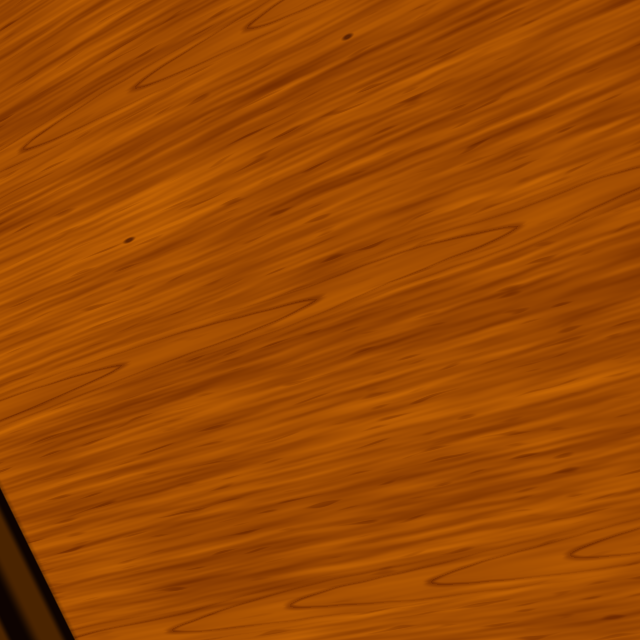
Give the GLSL for this texture, as a Shadertoy shader.

```glsl
// Polished orange-brown wood: grain lines fan out from shallow to steep, made of
// stretched gradient noise, with three rows of pointed cathedral figures,
// a few dark flecks and a dark rail across the lower left corner.

vec2 hash2(vec2 cell) {
    vec2 k = vec2(dot(cell, vec2(127.1, 311.7)), dot(cell, vec2(269.5, 183.3)));
    return fract(sin(k) * 43758.55);
}

float gradientNoise(vec2 p) {
    vec2 i = floor(p), f = p - i;
    vec2 u = f * f * f * (f * (f * 6.0 - 15.0) + 10.0);
    vec2 e = vec2(0.0, 1.0);
    float a = dot(hash2(i) * 2.0 - 1.0, f);
    float b = dot(hash2(i + e.yx) * 2.0 - 1.0, f - e.yx);
    float c = dot(hash2(i + e.xy) * 2.0 - 1.0, f - e.xy);
    float d = dot(hash2(i + e.yy) * 2.0 - 1.0, f - e.yy);
    return mix(mix(a, b, u.x), mix(c, d, u.x), u.y);
}

// Streaks from broad bands to fine fibres; g.x runs along the grain, g.y across
float grainStreaks(vec2 g) {
    float tone = 1.7 * gradientNoise(g * vec2(1.2, 9.0));
    tone += 2.3 * gradientNoise(g * vec2(1.6, 42.0) + 17.0);
    tone += 2.9 * gradientNoise(g * vec2(3.5, 95.0) + 41.0);
    tone += 2.3 * gradientNoise(g * vec2(8.0, 180.0) + 73.0);
    float pores = gradientNoise(g * vec2(15.0, 150.0) + 97.0);
    return tone - 1.6 * smoothstep(0.22, 0.5, pores);
}

// One row of nested pointed arches: x = plain wood mask, y = dark line, z = shading
vec3 cathedral(vec2 g, float axis, float start, float spacing, float opening) {
    float across = g.y - axis + 0.008 * gradientNoise(vec2(g.x * 5.0, axis * 30.0));
    float along = g.x - start + 0.05 * gradientNoise(vec2(g.x * 4.0, axis * 50.0 + 9.0));
    float bend = spacing / 0.0004;
    float ring = (opening * along - bend * across * across) / spacing;
    float gap = abs(ring - round(ring)) * spacing;
    float width = 0.011 + 0.0026 * 2.0 * bend * abs(across);
    float mask = exp(-pow(across / 0.021, 2.0));
    return vec3(mask, mask * smoothstep(width, 0.0, gap), mask * (fract(ring) - 0.4));
}

// Sparse short dark marks lying along the grain
float flecks(vec2 g) {
    vec2 p = g * vec2(4.0, 5.0);
    vec2 cell = floor(p);
    vec2 offset = (p - cell - 0.3 - 0.4 * hash2(cell + 5.0)) / vec2(4.0, 5.0);
    float shape = length(offset / vec2(0.012, 0.0045));
    return step(0.86, hash2(cell + 31.0).x) * smoothstep(1.1, 0.3, shape);
}

// Rail profile by depth behind its edge: shadow, brown face, groove, brown face
vec3 railColor(float depth) {
    float face = smoothstep(0.009, 0.022, depth) * smoothstep(0.068, 0.045, depth);
    face += smoothstep(0.086, 0.098, depth);
    return mix(vec3(0.05, 0.012, 0.004), vec3(0.29, 0.14, 0.005), face);
}

void mainImage(out vec4 fragColor, in vec2 fragCoord) {
    vec2 p = fragCoord / iResolution.xy;
    float pixel = 1.0 / iResolution.y;

    // Fan coordinates: every grain line starts at its own height on the left edge
    float height = (p.y - 0.2 * p.x) / (1.0 + 0.45 * p.x);
    vec2 g = vec2(p.x + 0.3 * p.y, height);
    g.y += 0.006 * gradientNoise(p * 3.0) + 0.0012 * gradientNoise(p * 22.0);

    float tone = grainStreaks(g);

    // Cathedral rows calm the streaks and draw their own dark outlines
    for (int i = 0; i < 3; i++) {
        float row = float(i);
        float opening = i == 1 ? -1.0 : 1.0;
        float spacing = i == 1 ? 0.3 : 0.22 - 0.025 * row;
        float start = i == 1 ? 0.2 : 0.25 - 0.105 * row;
        vec3 figure = cathedral(vec2(p.x, g.y), -0.032 + 0.39 * row, start, spacing, opening);
        tone = mix(tone, 0.45, 0.72 * figure.x);
        tone += 0.9 * figure.z - 2.6 * figure.y;
    }

    // Slightly brighter towards the lower left
    tone += 0.35 * (0.9 - p.x * 0.7 - p.y * 1.1);

    vec3 color = vec3(0.622, 0.294, 0.01) + clamp(tone, -3.2, 2.4) * vec3(0.056, 0.039, 0.003);
    color = mix(color, vec3(0.30, 0.10, 0.005), 0.85 * flecks(g));

    // Rail in the lower left corner
    float edge = dot(p - vec2(0.0, 0.238), vec2(0.897, 0.441));
    color *= 1.0 - 0.25 * smoothstep(0.008, 0.0, edge);
    color = mix(railColor(-edge), color, smoothstep(-pixel, pixel, edge));

    fragColor = vec4(max(color, 0.0), 1.0);
}
```
